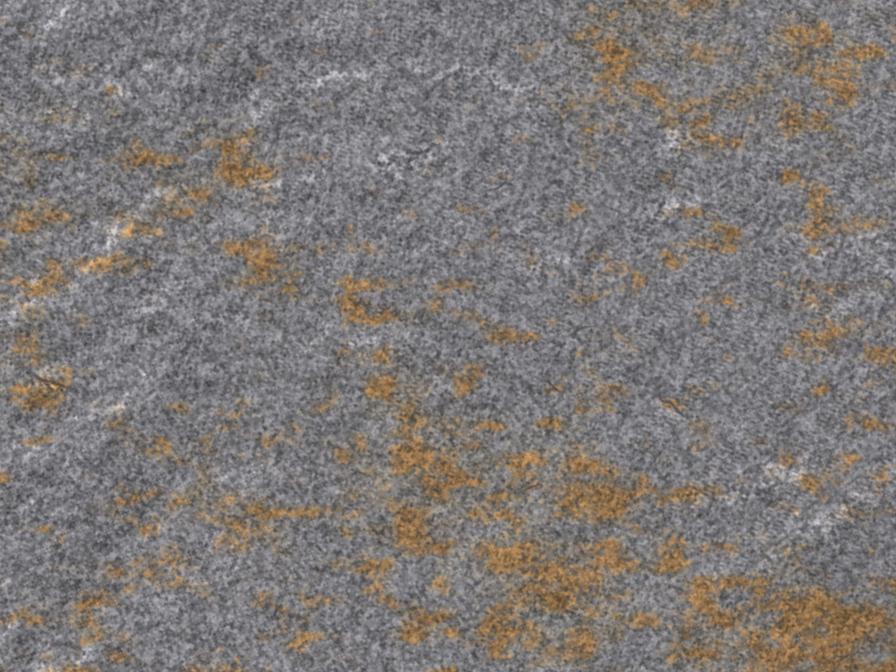
A WebGL 2 fragment shader for this texture:

```glsl
#version 300 es
precision highp float;
// Weathered grey rock face: fine mineral grain over a slanted, side-lit relief
// that is roughest at the left. Fractal noise places small rust flecks, and hashed
// loops scatter pale speckled veins and a few thin dark cracks.

uniform vec2 u_resolution;
out vec4 fragColor;

const float BASE_TONE = 0.479;
const float GRAIN_SCALE = 185.0;
const float GRAIN_CONTRAST = 0.40;
const float RELIEF_SCALE = 10.0;
const float RELIEF_STEP = 0.009;
const float RELIEF_CONTRAST = 0.75;
const float RELIEF_ANGLE = 0.6;
const vec2 LIGHT_DIR = vec2(-0.5, 0.86);
const float VEIN_COUNT = 16.0;
const float CRACK_COUNT = 8.0;
const vec3 COOL_TINT = vec3(1.0, 0.992, 1.03);
const vec3 WARM_TINT = vec3(1.035, 0.992, 0.93);
const vec3 RUST_TINT = vec3(1.15, 0.91, 0.63);
const vec3 CRACK_COLOR = vec3(0.26, 0.24, 0.24);

float hash(vec2 p) {
  return fract(sin(dot(p, vec2(127.1, 311.7))) * 43758.5453);
}

float noise(vec2 p) {
  vec2 i = floor(p), f = fract(p);
  f = f * f * (3.0 - 2.0 * f);
  return mix(mix(hash(i), hash(i + vec2(1, 0)), f.x),
             mix(hash(i + vec2(0, 1)), hash(i + vec2(1, 1)), f.x), f.y);
}

mat2 rotation(float a) {
  float c = cos(a), s = sin(a);
  return mat2(c, -s, s, c);
}

float fbm(vec2 p) {
  float sum = 0.0, amp = 0.5;
  for (int i = 0; i < 5; i++) {
    sum += amp * noise(p);
    p = rotation(0.5) * p * 2.03 + 17.3;
    amp *= 0.53;
  }
  return sum;
}

// Rock height, with features drawn out along the slanted bedding.
float height(vec2 p) {
  vec2 q = rotation(RELIEF_ANGLE) * p;
  return fbm(q * vec2(0.6, 1.0) * RELIEF_SCALE + 4.0);
}

// Position along and across a wavering line through a center.
vec2 lineCoords(vec2 p, vec2 center, float angle, float wobble) {
  vec2 l = rotation(angle) * (p - center);
  l.y += wobble * (noise(p * 22.0) + 0.6 * noise(p * 60.0) - 0.8);
  return l;
}

void main() {
  vec2 p = gl_FragCoord.xy / u_resolution.y;
  float aspect = u_resolution.x / u_resolution.y;
  float pixel = 1.0 / u_resolution.y;

  // Mineral grain, on two lattices turned against each other
  float fine = noise(rotation(-0.35) * p * GRAIN_SCALE * 1.6 + 31.0);
  float coarse = noise(rotation(0.7) * p * GRAIN_SCALE);
  float grain = 0.55 * coarse + 0.45 * fine - 0.5;
  float mottle = fbm(p * vec2(30.0, 40.0) + 9.0) - 0.5;

  // Side-lit relief, fading toward the smooth right side
  float broad = fbm(p * vec2(2.6, 3.6) + 40.0) - 0.5;
  float rough = 1.0 - smoothstep(0.05, 0.8, p.x - 0.25 * (p.y - 0.5) + 0.7 * broad);
  float slope = height(p) - height(p + LIGHT_DIR * RELIEF_STEP);
  float tone = BASE_TONE + GRAIN_CONTRAST * grain + 0.12 * mottle;
  tone += RELIEF_CONTRAST * slope * mix(0.25, 1.0, rough);
  tone += rough * smoothstep(0.03, 0.14, slope) * (0.09 + 0.3 * grain);

  // Pale speckled veins
  float vein = 0.0;
  for (float i = 0.0; i < VEIN_COUNT; i++) {
    vec2 center = vec2(hash(vec2(i, 1.3)) * aspect, 0.2 + 0.8 * hash(vec2(i, 2.7)));
    float angle = mix(-0.35, 0.6, hash(vec2(i, 3.1)));
    float len = mix(0.04, 0.15, hash(vec2(i, 4.9)));
    vec2 l = lineCoords(p, center, angle, 0.035);
    float taper = 1.0 - smoothstep(0.2, 1.0, abs(l.x) / len);
    vein = max(vein, taper * (1.0 - smoothstep(0.002, 0.017, abs(l.y))));
  }
  vein *= smoothstep(0.25, 0.65, noise(p * 75.0) * 0.6 + coarse * 0.4);
  tone += vein * (0.13 + 0.12 * grain);

  // Warm cast and small rust flecks, denser toward the lower right
  float patches = fbm(p * vec2(3.2, 4.2) + 70.0);
  float flecks = fbm(p * vec2(23.0, 38.0) + 12.0);
  float corner = 1.0 - smoothstep(0.0, 0.26, length(p - vec2(aspect, 0.04)));
  float bias = 0.04 * (p.x / aspect - p.y) + 0.08 * corner;
  float warm = smoothstep(0.47, 0.68, 0.5 * patches + 0.5 * flecks + bias);
  float rust = smoothstep(0.56, 0.74, 0.35 * patches + 0.65 * flecks + bias + 0.18 * grain);
  rust *= 1.0 - 0.7 * vein;
  vec3 color = clamp(tone, 0.18, 0.82) * mix(COOL_TINT, WARM_TINT, warm);
  color *= mix(vec3(1.0), RUST_TINT, 0.9 * rust);
  color *= 1.0 - 0.10 * corner;

  // Thin broken cracks, gathered toward the lower left, each with a lit lip
  for (float i = 0.0; i < CRACK_COUNT; i++) {
    float spread = hash(vec2(i, 11.2));
    vec2 center = vec2(spread * spread * aspect, hash(vec2(i, 12.6)) * mix(0.35, 1.0, spread));
    float angle = mix(-0.8, 0.8, hash(vec2(i, 13.4)));
    float len = mix(0.02, 0.06, hash(vec2(i, 14.8)));
    vec2 l = lineCoords(p, center, angle, 0.025);
    float taper = 1.0 - smoothstep(0.2, 1.0, abs(l.x) / len);
    float width = mix(0.003, 0.0008, spread) * taper;
    float gap = taper * (1.0 - smoothstep(width - pixel, width + 2.0 * pixel, abs(l.y)));
    gap *= smoothstep(0.2, 0.6, coarse + 0.15);
    float lip = taper * (1.0 - smoothstep(0.0, 0.008, abs(l.y + 0.010)));
    color += lip * (1.0 - spread) * (0.08 + 0.3 * grain);
    color = mix(color, CRACK_COLOR, 0.65 * gap);
  }

  fragColor = vec4(clamp(color, 0.0, 1.0), 1.0);
}
```
